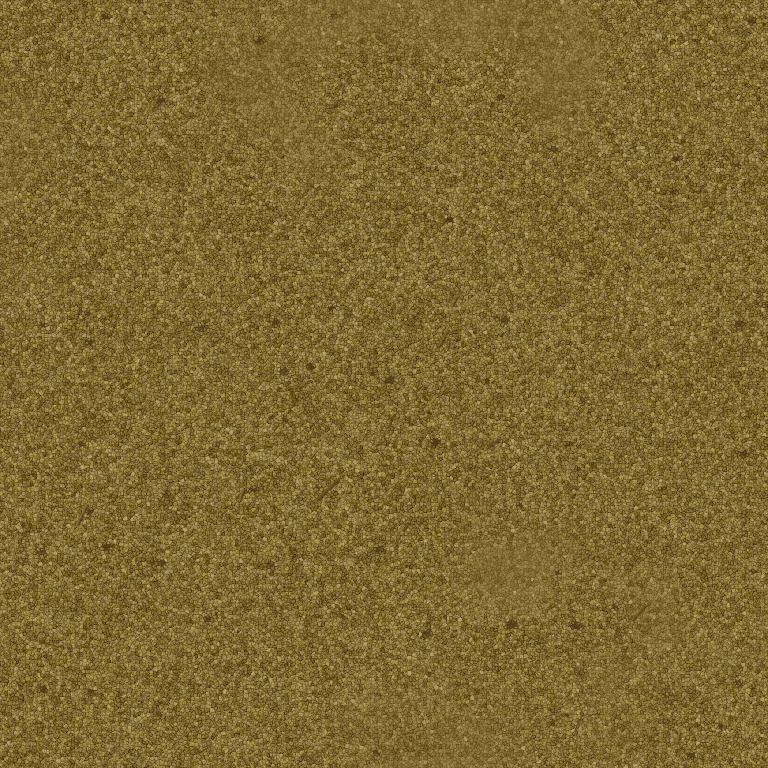
This texture is drawn by a three.js fragment shader. Its source:

```glsl
varying vec2 vUv;

vec2 hash2(vec2 p) {
  vec3 q = fract(p.xyx * vec3(0.1031, 0.1030, 0.0973));
  q += dot(q, q.yzx + 33.33);
  return fract((q.xx + q.yz) * q.zy);
}

// Cellular noise: x = body of the grain (0 in the gaps), y = grain id, zw = offset from its centre
vec4 grains(vec2 p) {
  vec2 cell = floor(p), nearestCell = cell, nearestOffset = vec2(0.0);
  float first = 8.0, second = 8.0;
  for (int j = -1; j <= 1; j++) {
    for (int i = -1; i <= 1; i++) {
      vec2 c = cell + vec2(float(i), float(j));
      vec2 offset = p - c - hash2(c);
      float d = length(offset);
      if (d < first) {
        second = first;
        first = d;
        nearestCell = c;
        nearestOffset = offset;
      } else {
        second = min(second, d);
      }
    }
  }
  return vec4(smoothstep(0.0, 0.5, second - first), hash2(nearestCell + 71.0).x, nearestOffset);
}

// Layered, bent sines for broad uneven areas, roughly -1 to 1
float drift(vec2 p) {
  float sum = 0.0, amplitude = 0.5;
  for (int i = 0; i < 5; i++) {
    p = mat2(0.8, 0.6, -0.6, 0.8) * p * 1.6 + 2.3;
    sum += amplitude * sin(p.x + 1.6 * sin(p.y * 0.9));
    amplitude *= 0.72;
  }
  return sum;
}

float segmentDistance(vec2 p, vec2 halfAxis) {
  float along = clamp(dot(p, halfAxis) / dot(halfAxis, halfAxis), -1.0, 1.0);
  return length(p - along * halfAxis);
}

void main() {
  vec2 uv = vUv;
  vec4 coarse = grains(uv * 205.0 + 3.0);
  vec4 fine = grains(uv * 330.0 + 40.0);

  // Grain relief, softened where fine dust lies
  float relief = 1.5 * (coarse.x - 0.58) + 2.0 * (coarse.y - 0.5)
               + 1.4 * (fine.x - 0.58) + 1.0 * (fine.y - 0.5)
               + 0.5 * dot(coarse.zw, vec2(-0.6, 0.8));
  float dust = smoothstep(0.3, 1.1, drift(uv * 3.2 + 5.0));
  float tone = relief * mix(1.08, 0.65, dust);
  tone += 0.12 * drift(uv * vec2(14.0, 26.0)) + 0.13 * drift(uv * vec2(60.0, 95.0) + 9.0);

  vec3 color = vec3(0.518, 0.437, 0.213) + tone * vec3(0.078, 0.080, 0.068);
  color += (fract(coarse.y * 17.0) - 0.5) * vec3(0.015, 0.0, -0.06) * (1.0 - dust);

  // Rare pale quartz grains
  float quartz = step(0.988, coarse.y) * coarse.x;
  color = mix(color, vec3(0.70, 0.66, 0.48), 0.65 * quartz);

  // Scattered dark crumbs, ragged along the grains
  vec2 crumbCell = floor(uv * 13.0);
  vec2 crumbSeed = hash2(crumbCell + 19.0);
  vec2 crumbOffset = fract(uv * 13.0) - 0.2 - 0.6 * hash2(crumbCell + 53.0);
  float crumbRadius = mix(0.03, 0.09, crumbSeed.y);
  float crumbDistance = length(crumbOffset * vec2(0.8, 1.1)) + 0.04 * (coarse.x - 0.5);
  float crumb = (1.0 - smoothstep(crumbRadius * 0.5, crumbRadius + 0.01, crumbDistance)) * step(crumbSeed.x, 0.3);
  color = mix(color, vec3(0.27, 0.19, 0.07), 0.7 * crumb);

  // A few slanted straws, each with a shadow along its lower side
  for (int i = 0; i < 9; i++) {
    vec2 seed = hash2(vec2(float(i) * 7.0, 31.0));
    vec2 place = hash2(vec2(float(i) * 13.0, 87.0));
    float angle = mix(0.6, 1.5, seed.x);
    vec2 halfAxis = vec2(cos(angle), sin(angle)) * mix(0.007, 0.024, seed.y * seed.y);
    vec2 p = uv - place;
    p.x += 6.0 * p.y * p.y * (seed.x - 0.5);
    float shadow = 1.0 - smoothstep(0.0006, 0.0024, segmentDistance(p - vec2(0.0016, -0.0014), halfAxis));
    float straw = 1.0 - smoothstep(0.0006, 0.0020, segmentDistance(p, halfAxis));
    color = mix(color, vec3(0.28, 0.19, 0.06), 0.6 * shadow);
    color = mix(color, mix(vec3(0.40, 0.30, 0.12), vec3(0.60, 0.50, 0.25), seed.x), 0.75 * straw);
  }

  gl_FragColor = vec4(clamp(color, 0.0, 1.0), 1.0);
}
```
